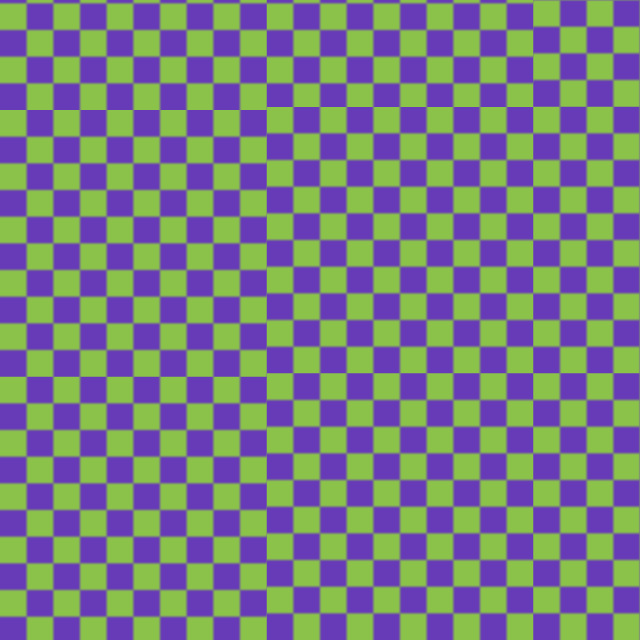
A three.js fragment shader for this pattern:

```glsl
// Draws a green and purple checkerboard of 24 by 24 cells with soft grey edges.
// The cells sit in blocks of ten with crisp seams, and some blocks slip down
// an eighth of a cell. Each axis gives a soft sign; their product picks the colour.

varying vec2 vUv;

// Alternates between +1 and -1 per cell, blending over halfWidth at each line.
float softSign(float u, float halfWidth) {
  float line = floor(u + 0.5);
  float ramp = 2.0 * smoothstep(-halfWidth, halfWidth, u - line) - 1.0;
  return ramp * (1.0 - 2.0 * mod(line, 2.0));
}

// Edge softness in cells: crisp on every tenth line, blurred on the others.
float edgeWidth(float u, float firstSeam, float crisp) {
  float fromSeam = mod(floor(u + 0.5) - firstSeam + 0.5, 10.0);
  return fromSeam < 1.0 ? crisp : 0.08;
}

void main() {
  // Cell coordinates, counted from the left and from the top
  vec2 cell = vec2(vUv.x, 1.0 - vUv.y) * 24.0;
  vec2 crisp = 12.0 * fwidth(vUv);

  // The left blocks and the upper middle block slip down
  bool slipped = cell.x < 10.0 || (cell.x < 20.0 && cell.y < 4.0);
  cell.y -= slipped ? 0.125 : 0.0;

  // Combine the two axes into the checker
  float across = softSign(cell.x, edgeWidth(cell.x, 0.0, crisp.x));
  float down = softSign(cell.y, edgeWidth(cell.y, 4.0, crisp.y));

  vec3 purple = vec3(0.404, 0.227, 0.718);
  vec3 green = vec3(0.545, 0.765, 0.290);
  gl_FragColor = vec4(mix(purple, green, 0.5 + 0.5 * across * down), 1.0);
}
```
